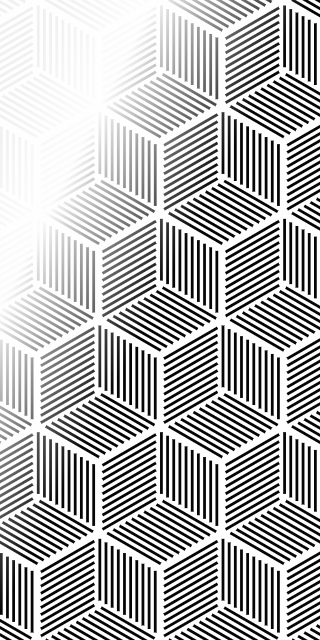
Write a WebGL 1 fragment shader that draws this pattern.

```glsl
precision highp float;

uniform vec2 u_resolution;

const float SQRT3 = 1.7320508;

// Offset from the nearest centre of a pointy-top hexagon grid with unit sides.
vec2 hexOffset(vec2 p) {
  vec2 cell = vec2(SQRT3, 3.0);
  vec2 a = mod(p + 0.5 * cell, cell) - 0.5 * cell;
  vec2 b = mod(p, cell) - 0.5 * cell;
  return dot(a, a) < dot(b, b) ? a : b;
}

// Distance to the ten upright bars on the right-hand face of a cube.
float faceBars(vec2 p) {
  float pitch = SQRT3 / 20.0;
  float index = clamp(floor(p.x / pitch + 0.27), 0.0, 9.0);
  float barX = (index + 0.23) * pitch;
  vec2 center = vec2(barX, 0.5 - barX / SQRT3);
  vec2 d = abs(p - center) - vec2(0.225 * pitch, 0.434);
  return length(max(d, 0.0)) + min(max(d.x, d.y), 0.0);
}

// Line tone along the diagonal: faint corner, white band, then fade to black.
float lineTone(float t) {
  float faint = mix(0.94, 0.985, smoothstep(0.15, 0.47, t));
  float fade = clamp((t - 0.48) / 0.48, 0.0, 1.0);
  return mix(faint, 0.02, fade);
}

void main() {
  vec2 uv = gl_FragCoord.xy / u_resolution;
  float pixel = 9.0 / u_resolution.y;
  vec2 p = (gl_FragCoord.xy - vec2(0.5 * u_resolution.x, 0.0)) * pixel;
  p = hexOffset(p - vec2(0.0, 5.0));

  // Three faces, each a third of a turn apart.
  mat2 thirdTurn = mat2(-0.5, 0.5 * SQRT3, -0.5 * SQRT3, -0.5);
  float dist = 1.0;
  for (int i = 0; i < 3; i++) {
    dist = min(dist, faceBars(p));
    p = thirdTurn * p;
  }

  float ink = clamp(0.5 - dist / pixel, 0.0, 1.0);
  float tone = lineTone(uv.x + 1.0 - uv.y);
  gl_FragColor = vec4(vec3(mix(0.998, tone, ink)), 1.0);
}
```
